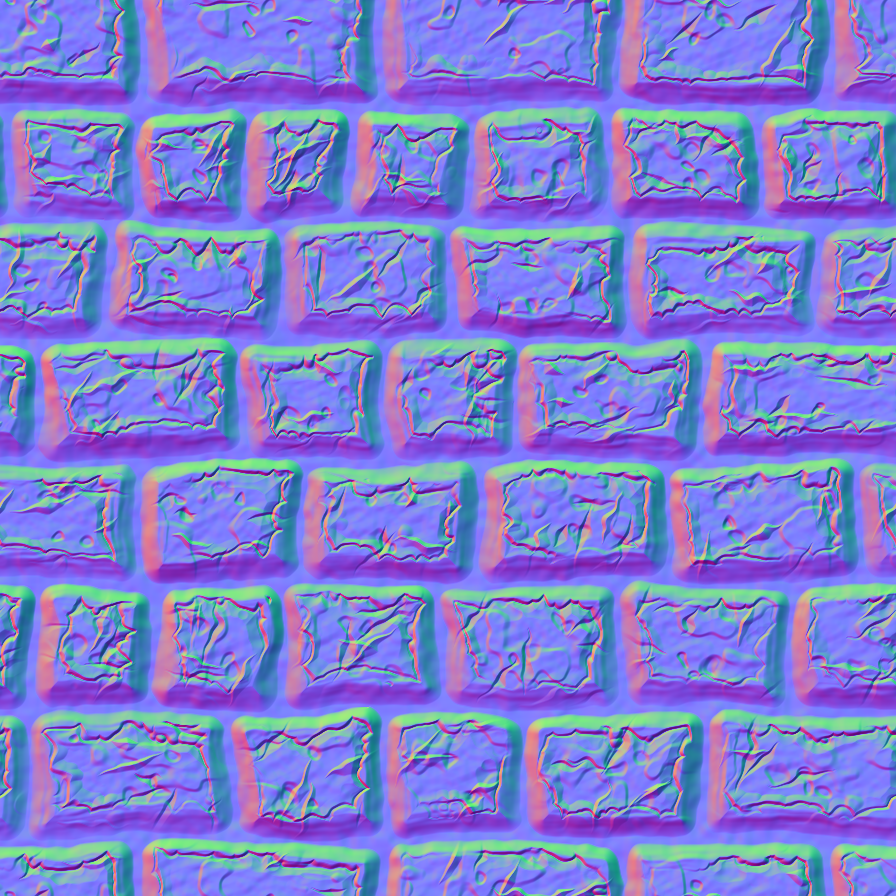
Give the GLSL for this texture map, as a Shadertoy shader.

```glsl
#define TAU 6.2831853
#define GAP 0.0022      // half width of the mortar joint
#define BEVEL 0.0195    // mean width of the sloping border
#define RISE 0.0128     // height of a brick above the mortar
#define GROOVE 0.0030   // depth of the chipped line around the face
#define LIP 0.0050      // height of the broken edge of the face
#define CRACKS 7
#define PITS 4
#define GRAIN 0.0016
#define RELIEF 1.12     // slope multiplier
#define SAMPLE 0.0011   // slope sampling distance

// Per course, top down: brick count, joint phase, width variation, its peak
const vec4 COURSES[7] = vec4[7](
    vec4(7, -0.12, 0.22, 0.5), vec4(5, 0.55, 0.05, 0.0),
    vec4(5, 0.10, 0.25, 0.9),  vec4(5, 0.73, 0.07, 4.3),
    vec4(6, 0.09, 0.21, 5.2),  vec4(5, 0.09, 0.20, 1.0),
    vec4(4, 0.70, 0.07, 2.0));

float hash(vec2 p) {
    vec3 a = fract(p.xyx * 0.1031);
    a += dot(a, a.yzx + 33.33);
    return fract((a.x + a.y) * a.z);
}

float noise(vec2 p) {
    vec2 i = floor(p), f = fract(p);
    f = f * f * (3.0 - 2.0 * f);
    return mix(mix(hash(i), hash(i + vec2(1, 0)), f.x),
               mix(hash(i + vec2(0, 1)), hash(i + vec2(1, 1)), f.x), f.y);
}

mat2 rotation(float angle) {
    float c = cos(angle), s = sin(angle);
    return mat2(c, -s, s, c);
}

// Courses grow slightly taller towards the bottom; the last one wraps around
float courseTop(float k) {
    return k > 6.5 ? 1.12 : 0.12 + 0.126 * k + 0.0017 * k * k;
}

float joint(float i, vec4 course) {
    return i + course.y + course.z * cos(TAU * (i - course.w) / course.x);
}

float roundedBox(vec2 p, vec2 halfSize, float radius) {
    vec2 q = abs(p) - halfSize + radius;
    return length(max(q, 0.0)) + min(max(q.x, q.y), 0.0) - radius;
}

// Tapered wedge, steep on one side and gentle on the other
float crack(vec2 p, float angle, float reach) {
    p = rotation(angle) * p;
    float side = abs(p.y) * (p.y > 0.0 ? 1.0 : 0.45);
    return max(0.0, 1.0 - abs(p.x) / reach - side / 0.0042);
}

// Chips, cracks, pits and grain on the face of one brick
float faceRelief(vec2 p, vec2 halfSize, vec2 seed) {
    vec2 q = p + seed * 7.3;
    float ledges = 0.65 * noise(q * 24.0) + 0.35 * noise(q * 57.0);
    float h = 0.0022 * smoothstep(0.56, 0.66, ledges);
    vec2 jagged = p + 0.010 * (vec2(noise(q * 70.0), noise(q * 70.0 + 19.0)) - 0.5);
    for (int i = 0; i < CRACKS; i++) {
        vec2 s = seed * 3.1 + float(i) * 11.7;
        vec2 at = (vec2(hash(s), hash(s + 5.0)) * 2.0 - 1.0) * halfSize * 0.85;
        float angle = 0.55 + 1.8 * (hash(s + 9.0) - 0.5);
        float way = hash(s + 2.0) > 0.5 ? 1.0 : -1.0;
        h += way * 0.0052 * crack(jagged - at, angle, mix(0.014, 0.045, hash(s + 3.0)));
    }
    for (int i = 0; i < PITS; i++) {
        vec2 s = seed * 5.3 + float(i) * 17.1;
        vec2 at = (vec2(hash(s), hash(s + 4.0)) * 2.0 - 1.0) * halfSize * 0.5;
        float radius = mix(0.006, 0.012, hash(s + 8.0));
        h -= 0.0026 * smoothstep(radius, radius * 0.45, length(jagged - at));
    }
    vec2 streak = rotation(0.4) * q;
    return h + GRAIN * (noise(streak * vec2(45.0, 110.0)) + 0.4 * noise(q * 150.0));
}

float height(vec2 uv) {
    // Gentle sag of the courses
    vec2 p = uv + 0.0035 * vec2(sin(TAU * (5.0 * uv.y + uv.x)), sin(TAU * (3.0 * uv.x + 2.0 * uv.y)));
    float down = 0.12 + fract(1.0 - p.y - 0.12);
    float k = min(6.0, floor((sqrt(0.015876 + 0.0068 * (down - 0.12)) - 0.126) / 0.0034));
    vec4 course = COURSES[int(k)];

    // Brick that holds this point
    float u = p.x * course.x, i = floor(u - course.y);
    if (u < joint(i, course)) i -= 1.0;
    else if (u >= joint(i + 1.0, course)) i += 1.0;
    float left = joint(i, course) / course.x, right = joint(i + 1.0, course) / course.x;
    float top = courseTop(k), bottom = courseTop(k + 1.0);
    vec2 seed = vec2(mod(i, course.x) + 1.0, k + 3.0);
    vec2 halfSize = 0.5 * vec2(right - left, bottom - top) - GAP - 0.002 * vec2(0.5, hash(seed));
    vec2 local = vec2(p.x - 0.5 * (left + right), 0.5 * (top + bottom) - down);
    local = rotation(0.05 * (hash(seed + 31.0) - 0.5)) * local;

    // Worn outline and a border that is wider at the foot
    vec2 q = local + seed * 2.7, side = local / halfSize;
    float d = roundedBox(local, halfSize, 0.019) + 0.007 * (noise(q * 24.0) - 0.45)
            + 0.003 * (noise(q * 75.0) - 0.5);
    float border = BEVEL * (1.1 - 0.4 * clamp(side.y, -1.0, 1.0)) * mix(0.8, 1.2, noise(q * 11.0 + 70.0));
    float ramp = clamp(-d / border, 0.0, 1.0);
    float body = mix(ramp, smoothstep(0.0, 1.0, ramp), 0.55);

    // Ragged outline of the face: a groove, and a lip raised or sunk by side
    float chips = 0.036 * abs(noise(q * 30.0) - 0.5) + 0.012 * abs(noise(q * 80.0) - 0.5);
    float inner = d + border * 0.95 + chips - 0.003;
    float wear = smoothstep(0.15, 0.45, noise(q * 17.0 + 40.0));
    float groove = max(0.0, 1.0 - abs(inner) / 0.0034);
    float face = smoothstep(0.0025, -0.0025, inner);
    float lip = face * max(0.0, 1.0 + min(inner, 0.0) / 0.016);
    float tilt = clamp(-1.8 * (side.x + side.y), -1.0, 1.0);

    float mortar = 0.0026 * noise(uv * 34.0) + 0.0010 * noise(uv * 95.0);
    float strata = 0.0022 * noise(vec2(d * 190.0, (q.x - q.y) * 22.0));
    float brick = RISE * mix(0.7, 1.15, hash(seed + 53.0));
    brick += wear * (LIP * tilt * lip - GROOVE * groove) + strata * (1.0 - face);
    brick += faceRelief(local, halfSize, seed) * mix(0.6, 1.0, face);
    return mix(mortar, brick, body);
}

void mainImage(out vec4 fragColor, in vec2 fragCoord) {
    vec2 uv = fragCoord / iResolution.y;
    vec2 e = vec2(SAMPLE, 0.0);
    vec2 slope = RELIEF * vec2(height(uv + e.xy) - height(uv - e.xy),
                               height(uv - e.yx) - height(uv + e.yx)) / (2.0 * SAMPLE);
    vec2 lean = slope / sqrt(1.0 + dot(slope, slope));
    // Blue fades with steepness, less so on mild slopes that face down
    float steep = length(lean);
    float blue = 1.0 - 0.62 * max(0.0, steep - 0.06) + 0.28 * max(0.0, -lean.y) * (1.0 - steep * steep);
    fragColor = vec4(0.5 + 0.5 * lean, min(blue, 1.0), 1.0);
}
```
